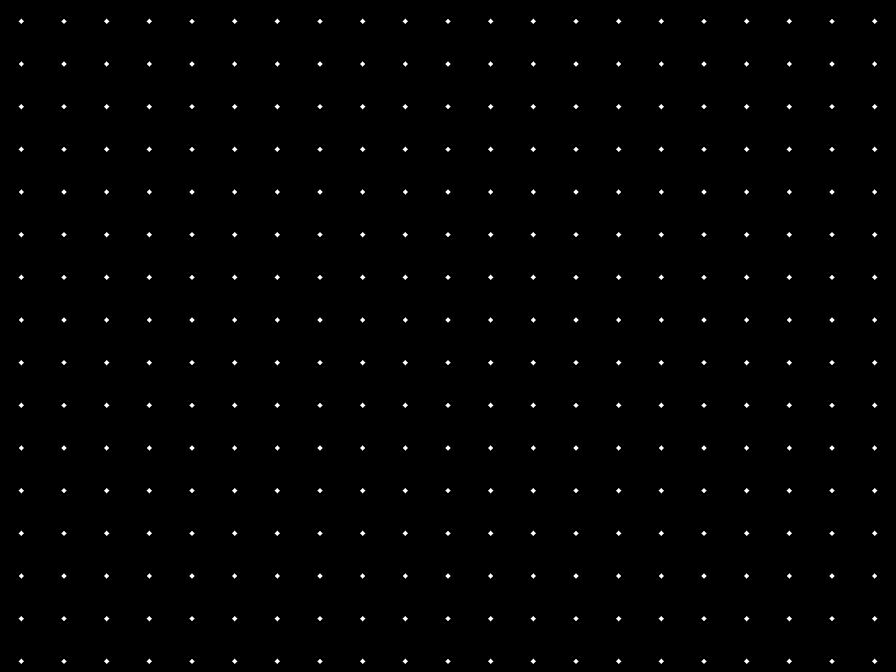
A Shadertoy shader for this pattern:

```glsl
// Signed distance to a diamond with the given half diagonal
float diamondDistance(vec2 p, float halfDiagonal) {
    return (abs(p.x) + abs(p.y) - halfDiagonal) * 0.70711;
}

void mainImage(out vec4 fragColor, in vec2 fragCoord) {
    // 21 square cells across, rows counted down from the top edge
    float cellsPerPixel = 21.0 / iResolution.x;
    vec2 grid = vec2(fragCoord.x, iResolution.y - fragCoord.y) * cellsPerPixel;
    vec2 cell = fract(grid) - 0.5;

    // One small white diamond at the centre of each cell
    float dist = diamondDistance(cell, 0.062);
    float coverage = clamp(0.5 - dist / cellsPerPixel, 0.0, 1.0);

    vec3 background = vec3(0.0);
    vec3 dotColor = vec3(1.0);
    fragColor = vec4(mix(background, dotColor, coverage), 1.0);
}
```
